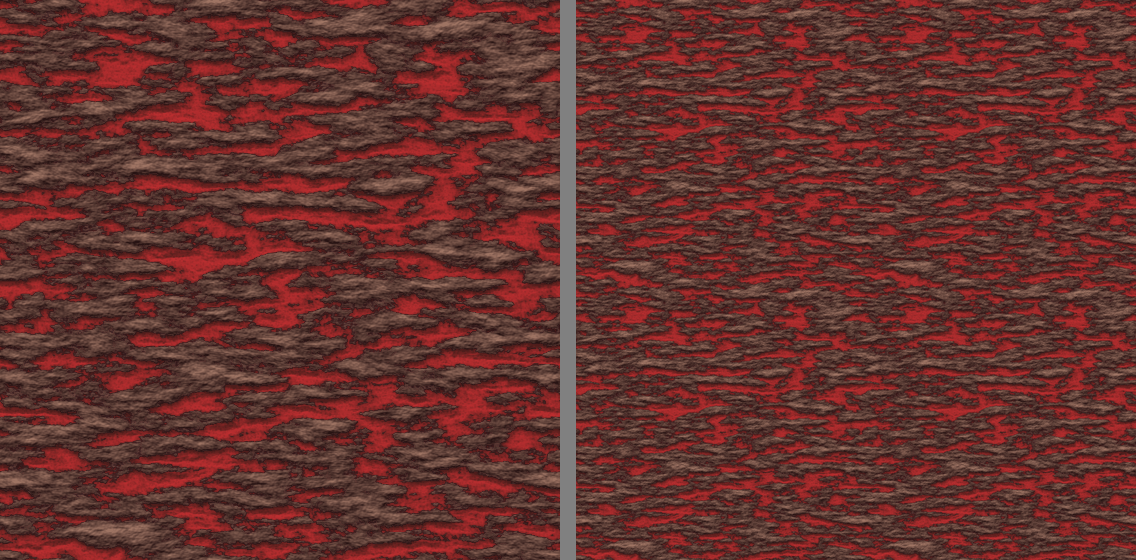
Left, the tile; right, the same tile 2 across and 2 down.
Write a Shadertoy shader that draws this texture.

```glsl
const float TAU = 6.2831853;

// Two random values per lattice cell
vec2 hash2(vec2 p) {
    vec3 q = fract(p.xyx * vec3(0.1031, 0.1030, 0.0973));
    q += dot(q, q.yzx + 33.33);
    return fract((q.xx + q.yz) * q.zy);
}

float cornerSlope(vec2 cell, vec2 offset, vec2 period, float seed) {
    float angle = TAU * hash2(mod(cell, period) + seed).x;
    return dot(vec2(cos(angle), sin(angle)), offset);
}

// Gradient noise that wraps after a whole number of cells
float gradientNoise(vec2 uv, vec2 period, float seed) {
    vec2 p = uv * period, cell = floor(p), f = p - cell;
    vec2 s = f * f * f * (f * (f * 6.0 - 15.0) + 10.0);
    vec2 r = vec2(1.0, 0.0), u = r.yx;
    float low = mix(cornerSlope(cell, f, period, seed),
                    cornerSlope(cell + r, f - r, period, seed), s.x);
    float high = mix(cornerSlope(cell + u, f - u, period, seed),
                     cornerSlope(cell + 1.0, f - 1.0, period, seed), s.x);
    return mix(low, high, s.y);
}

float layeredNoise(vec2 uv, vec2 period, vec2 growth, int octaves, float seed) {
    float sum = 0.0, amplitude = 1.0;
    for (int i = 0; i < octaves; i++) {
        sum += amplitude * gradientNoise(uv, period, seed + 17.0 * float(i));
        period *= growth;
        amplitude *= 0.52;
    }
    return sum;
}

// Wrapped distance to the nearest scattered point
float cellular(vec2 uv, vec2 period, float seed) {
    vec2 p = uv * period, cell = floor(p);
    float nearest = 2.0;
    for (int y = -1; y <= 1; y++)
    for (int x = -1; x <= 1; x++) {
        vec2 c = cell + vec2(x, y);
        vec2 point = c + hash2(mod(c, period) + seed);
        nearest = min(nearest, length(point - p));
    }
    return nearest;
}

// Soft line where a field crosses a level
float contour(float field, float level, float width) {
    return 1.0 - smoothstep(0.0, width, abs(field - level));
}

// Gentle periodic bending of the grain
vec2 bend(vec2 uv) {
    float sway = sin(TAU * (2.0 * uv.x + 3.0 * uv.y)) + 0.6 * sin(TAU * (5.0 * uv.x - 4.0 * uv.y) + 1.7);
    float drift = sin(TAU * (7.0 * uv.y + uv.x));
    return uv + vec2(0.006 * drift, 0.002 * sway);
}

// Bark height: zero is the rim between bark and the red layer
float barkHeight(vec2 uv) {
    vec2 p = bend(uv);
    float ridges = layeredNoise(p, vec2(7.0, 32.0), vec2(3.0, 2.0), 4, 3.0);
    float clusters = gradientNoise(p, vec2(4.0, 9.0), 91.0);
    float lenses = 0.48 - cellular(p, vec2(11.0, 42.0), 41.0);
    return ridges + 0.35 * clusters + 0.4 * lenses + 0.055;
}

vec3 redLayer(vec2 uv, float height, float slope, float shadow) {
    vec3 deepRed = vec3(0.31, 0.115, 0.105);
    vec3 brightRed = vec3(0.70, 0.175, 0.18);
    float open = smoothstep(0.0, 0.30, -height);
    float pits = 1.0 - smoothstep(0.15, 0.45, cellular(uv, vec2(170.0), 7.0));
    float lit = 0.44 + 0.52 * open + 0.6 * slope - 0.6 * shadow - 0.14 * pits;
    return mix(deepRed, brightRed, clamp(lit, 0.0, 1.1));
}

vec3 barkLayer(vec2 uv, float height, float slope, float shadow) {
    vec3 darkBark = vec3(0.215, 0.125, 0.115);
    vec3 paleBark = vec3(0.62, 0.455, 0.39);
    vec3 plumRim = vec3(0.25, 0.135, 0.15);
    vec2 p = bend(uv);
    float fibre = layeredNoise(p, vec2(30.0, 120.0), vec2(2.0), 2, 133.0);
    float crack = contour(gradientNoise(p, vec2(18.0, 76.0), 57.0), 0.0, 0.09);
    float grit = 0.5 - cellular(p, vec2(110.0, 210.0), 23.0);
    float tone = 0.08 + 0.85 * height + 1.2 * slope + 0.34 * fibre
               + 0.22 * grit - 0.13 * crack - 0.12 * shadow;
    vec3 color = mix(darkBark, paleBark, clamp(tone, -0.15, 1.0));
    float rim = 1.0 - smoothstep(0.03, 0.18, height);
    return mix(color, plumRim, 0.5 * rim);
}

void mainImage(out vec4 fragColor, in vec2 fragCoord) {
    vec2 uv = fragCoord / iResolution.xy;

    // Relief lit from the upper left
    float height = barkHeight(uv);
    float slope = height - barkHeight(uv + vec2(-0.0008, 0.0024));
    float overhang = barkHeight(uv + vec2(-0.002, 0.009)) - height;
    float shadow = smoothstep(0.05, 0.55, overhang);

    // Bark islands over the red layer
    vec3 red = redLayer(uv, height, slope, shadow);
    vec3 bark = barkLayer(uv, height, slope, shadow);
    vec3 color = mix(red, bark, smoothstep(-0.10, 0.07, height));

    // Dark outline with a thin warm crust line inside it
    color *= 1.0 - 0.22 * contour(height, 0.0, 0.06);
    color += 0.07 * contour(height, 0.10, 0.05) * vec3(1.0, 0.60, 0.45);

    fragColor = vec4(clamp(color, 0.0, 1.0), 1.0);
}
```
